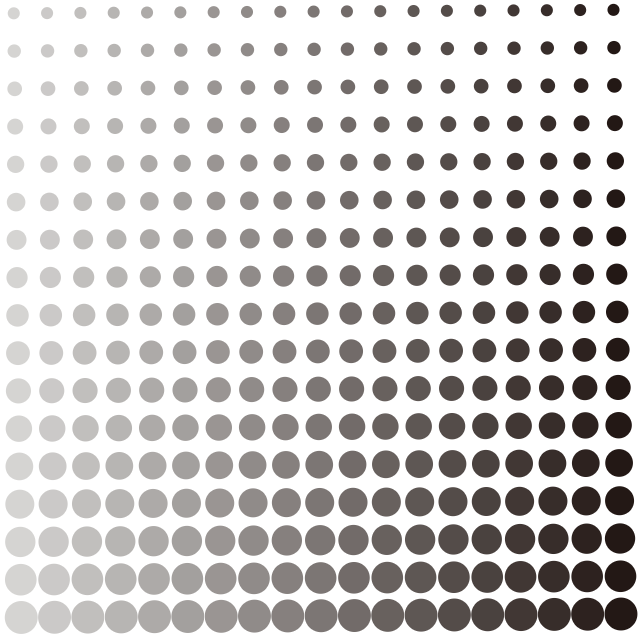
This pattern is drawn by a WebGL 1 fragment shader. Its source:

```glsl
precision highp float;

// Halftone sheet of 19 by 17 dots on white, on a slightly skewed lattice.
// Dots darken from left to right and swell from top to bottom; each pixel
// finds its nearest lattice point and measures the distance to that disc.

uniform vec2 u_resolution;

// Nearest (column, row) of the lattice, kept inside the sheet
vec2 nearestCell(vec2 p, vec2 columnStep, vec2 rowStep) {
  float area = columnStep.x * rowStep.y - columnStep.y * rowStep.x;
  vec2 cell = vec2(p.x * rowStep.y - p.y * rowStep.x,
                   p.y * columnStep.x - p.x * columnStep.y) / area;
  return clamp(floor(cell + 0.5), vec2(0.0), vec2(18.0, 16.0));
}

// Pale warm grey on the left to brownish black on the right
vec3 dotColour(float column) {
  return mix(vec3(0.835, 0.831, 0.824), vec3(0.137, 0.094, 0.082), column / 18.0);
}

void main() {
  vec2 uv = gl_FragCoord.xy / u_resolution;
  float pixel = 1.0 / min(u_resolution.x, u_resolution.y);

  // Position measured right and down from the centre of the top-left dot
  vec2 p = vec2(uv.x, 1.0 - uv.y) - vec2(0.0215, 0.0208);

  // Rows climb slightly to the right, columns lean slightly outward
  vec2 columnStep = vec2(0.05206, -0.0003);
  vec2 rowStep = vec2(0.00073, 0.059);
  vec2 cell = nearestCell(p, columnStep, rowStep);
  vec2 centre = cell.x * columnStep + cell.y * rowStep;

  // Disc with a one-pixel soft edge
  float radius = mix(0.0094, 0.0257, cell.y / 16.0);
  float edge = length(p - centre) - radius;
  float coverage = clamp(0.5 - edge / pixel, 0.0, 1.0);

  gl_FragColor = vec4(mix(vec3(1.0), dotColour(cell.x), coverage), 1.0);
}
```
